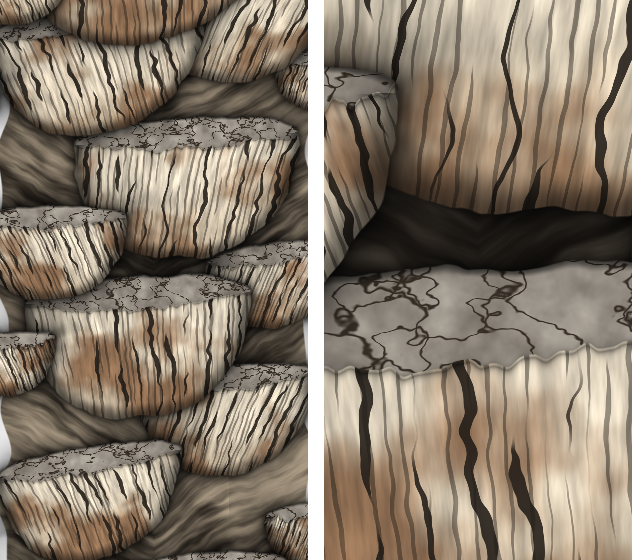
Left, the full canvas; right, a detail of the centre.
This texture is drawn by a Shadertoy shader. Its source:

```glsl
// Palm trunk: cut leaf bases set on a slanted spiral lattice around a cylinder.
// Each base is a bowl of split fibres below a grey cracked cut face, smaller and
// leaning inward near the sides; noise adds stains, ragged rims and shaggy gaps.

#define FIRST vec2(0.057, 0.252)    // middle of one rim
#define STEP_A vec2(0.156, -0.176)  // lattice step down and right
#define STEP_B vec2(-0.242, -0.111) // lattice step down and left
#define SIZE 0.215                  // half width of a base facing the viewer
#define SHRINK 0.45                 // loss of size towards the sides
#define SPLITS 6.0                  // wide cracks per half width
#define LEAN 3.5                    // inward slant of the fibres
#define PALE vec3(0.93, 0.88, 0.79)
#define TAN vec3(0.76, 0.69, 0.59)
#define BROWN vec3(0.47, 0.39, 0.31)
#define DARK vec3(0.13, 0.11, 0.09)

float hash(vec2 p) {
    return fract(sin(dot(p, vec2(127.1, 311.7))) * 43758.5453);
}

float noise(vec2 p) {
    vec2 i = floor(p), f = fract(p);
    f = f * f * (3.0 - 2.0 * f);
    return mix(mix(hash(i), hash(i + vec2(1, 0)), f.x),
               mix(hash(i + vec2(0, 1)), hash(i + vec2(1, 1)), f.x), f.y);
}

float fbm(vec2 p) {
    float sum = 0.0, amp = 0.53;
    for (int k = 0; k < 4; k++) {
        sum += amp * noise(p);
        p = mat2(1.6, 1.2, -1.2, 1.6) * p + 7.3;
        amp *= 0.5;
    }
    return sum;
}

// Broken cracks running along v, one in each cell of u.
float cracks(vec2 uv, float cells, float width, float seed, float aa) {
    float s = uv.x * cells + 0.8 * (fbm(vec2(uv.x * 3.0, uv.y * 4.0) + seed) - 0.5);
    float id = floor(s);
    float h = hash(vec2(id, seed));
    float offset = fract(s) - 0.3 - 0.4 * h + 0.16 * (noise(vec2(id * 5.0, uv.y * 16.0 + seed)) - 0.5);
    float w = width * smoothstep(0.4, 1.0, noise(vec2(id * 3.7 + seed, uv.y * 4.0)) + 0.35 * h);
    aa *= cells;
    return (1.0 - smoothstep(w, w + aa, abs(offset))) * smoothstep(0.0, 0.03, w);
}

// Split wood of the bowl: x across, v from rim (0) to bottom (1).
vec3 wood(float x, float v, float lean, float seed, float aa) {
    vec2 uv = vec2(x * (1.0 + 0.15 * v) + lean * v, v);
    float stain = fbm(vec2(x * 2.2, v * 2.6) + seed * 9.0);
    float grain = fbm(vec2(uv.x * 32.0, v * 6.0) + seed);
    vec3 col = mix(PALE, TAN, smoothstep(0.2, 1.0, v + 1.1 * (stain - 0.5) + 0.2 * abs(lean)));
    col = mix(col, BROWN * vec3(1.15, 1.0, 0.88), 0.8 * smoothstep(0.47, 0.78, stain + 0.2 * v * v));
    col *= 0.72 + 0.52 * grain;
    col = mix(col, DARK, 0.45 * cracks(uv, SPLITS * 2.7, 0.11, seed + 20.0, aa));
    return mix(col, DARK, 0.88 * cracks(uv, SPLITS, 0.1, seed, aa));
}

// Weathered end grain with a web of cracks.
vec3 cutFace(vec2 q, float seed) {
    float web = min(abs(fbm(q * vec2(26.0, 48.0) + seed) - 0.5), abs(fbm(q * vec2(34.0, 60.0) - seed) - 0.46));
    vec3 grey = mix(vec3(0.44, 0.41, 0.38), vec3(0.77, 0.74, 0.69), fbm(q * 60.0 + seed));
    return mix(DARK * 1.6, grey, smoothstep(0.002, 0.03, web));
}

// Lays one leaf base and its contact shadow over the colour beneath.
vec3 leafBase(vec3 under, vec2 p, vec2 centre, float seed, float px) {
    float size = max(0.06, SIZE - SHRINK * abs(centre.x)) * (1.0 + 0.25 * max(centre.y, 0.0));
    vec2 q = p - centre;
    if (max(abs(q.x), abs(q.y)) > 1.7 * size) return under;
    q.y -= q.x * (0.1 + 0.14 * (hash(vec2(seed, 1.0)) - 0.5));

    // Superellipse, shallow above the rim and deep below, as a distance
    float height = q.y > 0.0 ? 0.19 * size : 1.06 * size;
    vec2 n = abs(q) / vec2(size, height);
    vec2 slope = vec2(2.3 * pow(n.x, 1.3) / size, 2.1 * pow(n.y, 1.1) / height);
    float d = (pow(n.x, 2.3) + pow(n.y, 2.1) - 1.0) / (length(slope) + 0.5);
    d += 0.014 * (fbm(p * 22.0 + seed) - 0.5);

    // Ragged front rim parts the cut face from the wood
    float x = q.x / size, below = clamp(-q.y / (1.06 * size), 0.0, 1.0);
    float fringe = noise(vec2(x * 26.0, seed)) * 0.008 + 0.02 * fbm(vec2(x * 4.0, seed));
    float rim = q.y + 0.09 * size * (1.0 - x * x) + fringe - 0.013;
    float lean = clamp(LEAN * centre.x, -0.5, 0.5);
    vec3 col = wood(x, below, lean, seed, px / size);
    col = mix(col, cutFace(q, seed), smoothstep(-px, px, rim));
    col *= 1.0 - 0.45 * exp(-abs(rim + 0.002) * 420.0);
    col *= mix(0.45, 1.0, smoothstep(0.0, q.y > 0.0 ? 0.006 : 0.028, -d));
    col *= 1.0 - 0.15 * smoothstep(0.5, 1.0, abs(x));

    under *= 1.0 - 0.72 * exp(-max(d, 0.0) * 85.0);
    return mix(under, col, 1.0 - smoothstep(-px, px, d));
}

void mainImage(out vec4 fragColor, in vec2 fragCoord) {
    float px = 1.0 / iResolution.y;
    vec2 p = (fragCoord - 0.5 * iResolution.xy) * px;
    float halfSpan = 0.5 * iResolution.x * px;

    // Shaggy trunk fibres sloping to the middle, bright sky in side notches
    float across = p.y - 0.6 * abs(p.x) + 0.05 * fbm(p * 9.0);
    float strands = fbm(vec2(p.x * 14.0, across * 75.0));
    float patches = fbm(p * 8.0 + 4.0);
    vec3 col = mix(DARK, TAN, smoothstep(0.25, 0.95, 0.6 * strands + 0.6 * patches));
    float notch = 0.035 * (noise(vec2(p.y * 13.0, sign(p.x) * 5.0)) - 0.4);
    col = mix(col, vec3(0.95), smoothstep(-px, px, notch - halfSpan + abs(p.x)));

    // Spiral rows from bottom to top, so upper bowls hang over lower faces
    for (int i = 4; i >= -2; i--) {
        for (int j = -2; j <= 3; j++) {
            vec2 cell = vec2(i, j);
            vec2 centre = FIRST + cell.x * STEP_A + cell.y * STEP_B;
            centre.y += 0.036 * sin(11.2 * (centre.y - FIRST.y)); // uneven growth
            col = leafBase(col, p, centre, 1.0 + 40.0 * hash(cell + 11.0), px);
        }
    }
    fragColor = vec4(clamp(col, 0.0, 1.0), 1.0);
}
```
